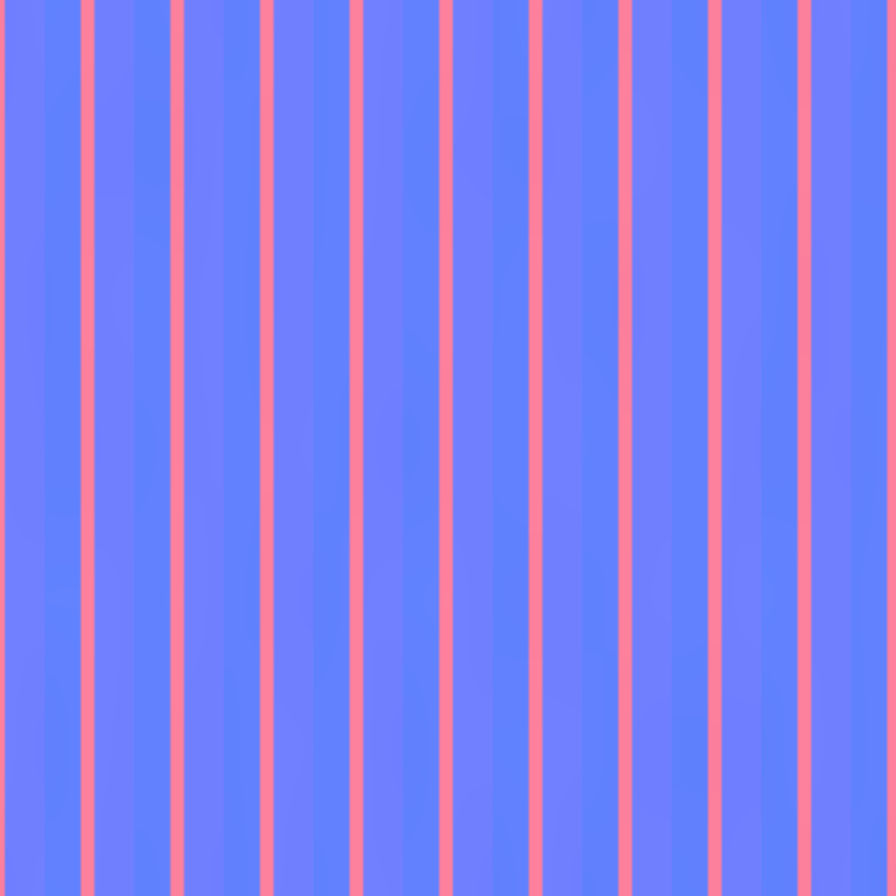
This texture map is drawn by a Shadertoy shader. Its source:

```glsl
// Ten upright bays, each split into a violet and a blue band, parted by narrow pink bars.
// Bars and bands come from a periodic distance inside each bay; a faint wrapping
// value noise shifts the tone slightly, so the tile continues across every edge.

const float BAYS = 10.0;
const float BAR_CENTER = -0.022;     // in bay widths
const float BAR_HALF_WIDTH = 0.076;
const float BAND_SPLIT = 0.498;
const float BAR_SOFTNESS = 0.022;
const float BAND_SOFTNESS = 0.012;

const vec3 VIOLET = vec3(0.436, 0.498, 0.996);
const vec3 BLUE = vec3(0.378, 0.505, 0.994);
const vec3 PINK = vec3(0.990, 0.500, 0.612);

// Sine-free hash of a lattice point
float hash(vec2 p) {
    vec3 q = fract(vec3(p.xyx) * 0.1031);
    q += dot(q, q.yzx + 33.33);
    return fract((q.x + q.y) * q.z);
}

// Value noise that repeats after a whole number of cells
float wrappedNoise(vec2 uv, vec2 cells) {
    vec2 p = uv * cells;
    vec2 i = floor(p);
    vec2 f = fract(p);
    f = f * f * (3.0 - 2.0 * f);
    vec2 a = mod(i, cells);
    vec2 b = mod(i + 1.0, cells);
    float low = mix(hash(a), hash(vec2(b.x, a.y)), f.x);
    float high = mix(hash(vec2(a.x, b.y)), hash(b), f.x);
    return mix(low, high, f.y);
}

// Shortest distance to a line that repeats once per unit
float periodicDistance(float x, float center) {
    return abs(fract(x - center + 0.5) - 0.5);
}

// Smoothed step from 0 to 1 around an edge
float softStep(float edge, float softness, float x) {
    return smoothstep(edge - softness, edge + softness, x);
}

// Colour of one bay at horizontal position x, in bay widths
vec3 bayColor(float x, float pixel) {
    float band = softStep(BAND_SPLIT, max(BAND_SOFTNESS, pixel), fract(x));
    float distanceToBar = periodicDistance(x, BAR_CENTER);
    float bar = 1.0 - softStep(BAR_HALF_WIDTH, max(BAR_SOFTNESS, pixel), distanceToBar);
    return mix(mix(VIOLET, BLUE, band), PINK, bar);
}

void mainImage(out vec4 fragColor, in vec2 fragCoord) {
    vec2 uv = fragCoord / iResolution.xy;
    float pixel = BAYS / iResolution.x;
    vec3 color = bayColor(uv.x * BAYS, pixel);

    // Very faint tonal drift
    float drift = wrappedNoise(uv, vec2(20.0, 6.0)) - 0.5;
    color += drift * vec3(0.010, 0.008, 0.004);

    fragColor = vec4(clamp(color, 0.0, 1.0), 1.0);
}
```
